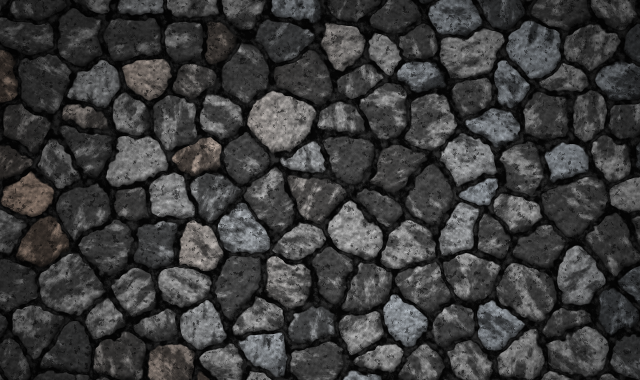
A WebGL 2 fragment shader for this texture:

```glsl
#version 300 es
precision highp float;
// Dry stone wall: rounded, weathered grey stones in dark joints, under a soft vignette.

uniform vec2 u_resolution;
out vec4 fragColor;

const float ROWS = 9.6;                  // stone rows over the canvas height
const vec2 CELL = vec2(1.28, 1.0);       // mean stone spacing, in rows
const float JITTER = 0.74;
const float SIZE_SPREAD = 0.30;          // power-diagram weight range
const float JOINT = 0.045;               // smallest half width of a joint
const float JOINT_SPREAD = 0.045;
const float ROUNDING = 0.16;
const float BEVEL = 0.15;
const float DARK_STONE = 0.235;
const float PALE_STONE = 0.525;
const float MORTAR = 0.085;
const vec2 LIGHT_DIR = vec2(-0.35, 0.94);
const vec2 VIGNETTE_CENTRE = vec2(0.53, 0.40);
const vec3 RUST = vec3(1.13, 0.98, 0.88);
const vec3 SLATE = vec3(0.94, 1.0, 1.06);

float hash(vec2 p) {
    return fract(sin(dot(p, vec2(127.1, 311.7))) * 43758.5453);
}

vec2 hash2(vec2 p) {
    return vec2(hash(p), hash(p + 37.3));
}

float noise(vec2 p) {
    vec2 i = floor(p), f = fract(p);
    f = f * f * (3.0 - 2.0 * f);
    return mix(mix(hash(i), hash(i + vec2(1, 0)), f.x),
               mix(hash(i + vec2(0, 1)), hash(i + vec2(1, 1)), f.x), f.y);
}

float fbm(vec2 p) {
    float sum = 0.0, amp = 0.5;
    for (int i = 0; i < 5; i++) {
        sum += amp * noise(p);
        p = mat2(1.6, 1.2, -1.2, 1.6) * p + 11.7;
        amp *= 0.56;
    }
    return sum / 1.07;
}

float smoothMin(float a, float b, float k) {
    float h = max(k - abs(a - b), 0.0) / k;
    return min(a, b) - h * h * k * 0.25;
}

// Stone centre in row units; odd rows are shifted by half a stone.
vec2 site(vec2 id) {
    float shift = 0.5 * mod(id.y, 2.0);
    return (id + vec2(shift, 0.0) + 0.5 + JITTER * (hash2(id) - 0.5)) * CELL;
}

float weight(vec2 id) {
    return SIZE_SPREAD * hash(id + 71.9);
}

// Finds the stone at p; returns the rounded edge distance and outward edge direction.
float stoneEdge(vec2 p, out vec2 stone, out vec2 outward) {
    vec2 base = floor(p / CELL);
    float best = 1e5;
    for (int y = -2; y <= 2; y++)
    for (int x = -2; x <= 2; x++) {
        vec2 id = base + vec2(x, y), d = site(id) - p;
        float power = dot(d, d) - weight(id);
        if (power < best) { best = power; stone = id; }
    }
    vec2 centre = site(stone);
    float edge = 10.0, nearest = 10.0;
    for (int y = -2; y <= 2; y++)
    for (int x = -2; x <= 2; x++) {
        vec2 id = stone + vec2(x, y);
        if (x == 0 && y == 0) continue;
        vec2 other = site(id), d = other - p;
        float dist = 0.5 * (dot(d, d) - weight(id) - best) / length(other - centre);
        if (dist < nearest) { nearest = dist; outward = normalize(other - centre); }
        edge = smoothMin(edge, dist, ROUNDING);
    }
    return edge;
}

void main() {
    vec2 uv = gl_FragCoord.xy / u_resolution;
    vec2 p = gl_FragCoord.xy / u_resolution.y * ROWS;
    float pixel = ROWS / u_resolution.y;

    // Chipped outlines
    vec2 warp = vec2(noise(p * 2.3), noise(p * 2.3 + 19.0)) - 0.5;
    vec2 chips = vec2(noise(p * 9.0 + 5.0), noise(p * 9.0 + 53.0)) - 0.5;
    vec2 stone, outward;
    float edge = stoneEdge(p + 0.20 * warp + 0.075 * chips, stone, outward);
    edge -= JOINT + JOINT_SPREAD * hash(stone + 5.1);

    // Weathered face, with grain turned differently on each stone
    float angle = 6.283 * hash(stone + 13.7);
    float c = cos(angle), s = sin(angle);
    vec2 face = mat2(c, s, -s, c) * p * vec2(1.0, 1.0) + 31.0 * hash2(stone + 3.3);
    float stain = fbm(face * vec2(2.4, 4.6));
    float paleness = hash(stone + 23.0) - 0.5;
    float pale = smoothstep(0.36, 0.64, stain + 0.42 * paleness);
    float tone = mix(DARK_STONE, PALE_STONE, pale);
    float relief = fbm(p * 6.5) - fbm(p * 6.5 + LIGHT_DIR * 0.45);
    float pits = smoothstep(0.60, 0.78, fbm(p * 10.0 + 7.0));
    tone *= 1.0 + 0.75 * relief;
    tone *= 1.0 - 0.50 * pits;
    tone *= 0.84 + 0.32 * noise(p * 17.0);

    // Lit upper edges and shaded lower ones
    float rim = 1.0 - smoothstep(0.0, BEVEL, edge);
    tone *= 1.0 + rim * (0.30 * dot(outward, LIGHT_DIR) - 0.22);

    // Hue drifts from rusty on the left to slate on the right
    float warmth = hash(stone + 41.0) + 0.45 * (0.5 - uv.x);
    vec3 tint = mix(vec3(1.0), RUST, smoothstep(0.85, 1.15, warmth));
    tint = mix(tint, SLATE, 0.7 * smoothstep(0.30, 0.0, warmth));

    // Gritty joints, darkest beside the stones
    float grit = MORTAR * (0.25 + 1.5 * smoothstep(0.35, 0.75, fbm(p * 7.0 + 61.0)));
    grit *= mix(0.6, 1.2, smoothstep(0.0, 0.10, -edge));
    float cover = smoothstep(-pixel, pixel, edge);
    vec3 colour = mix(vec3(grit), tone * tint, cover);

    float reach = length((uv - VIGNETTE_CENTRE) * vec2(1.5, 1.15));
    colour *= mix(1.08, 0.58, smoothstep(0.20, 1.0, reach));
    fragColor = vec4(colour, 1.0);
}
```
